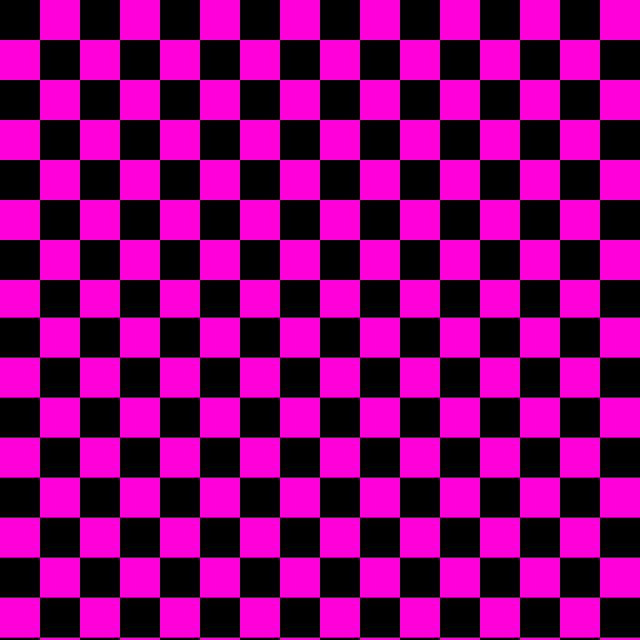
Write a three.js fragment shader that draws this pattern.

```glsl
varying vec2 vUv;

// Triangle wave of period 2: signed distance to the nearest whole number,
// positive in even cells and negative in odd ones
vec2 signedCellDistance(vec2 p) {
  return 0.5 - abs(mod(p + 0.5, 2.0) - 1.0);
}

void main() {
  vec2 cells = vUv * 16.0;
  vec2 halfPixel = 0.5 * fwidth(cells);

  // The lower rows sit slightly high, which shortens one row above the middle
  // and leaves a thin strip at the bottom that continues the top row
  cells.y -= 0.0625 * (1.0 - step(8.5, cells.y));

  // Smoothed square waves, multiplied into a checkerboard
  vec2 wave = clamp(signedCellDistance(cells) / halfPixel, -1.0, 1.0);
  float checker = 0.5 + 0.5 * wave.x * wave.y;

  vec3 black = vec3(0.0);
  vec3 magenta = vec3(1.0, 0.0, 0.86);
  gl_FragColor = vec4(mix(black, magenta, checker), 1.0);
}
```
